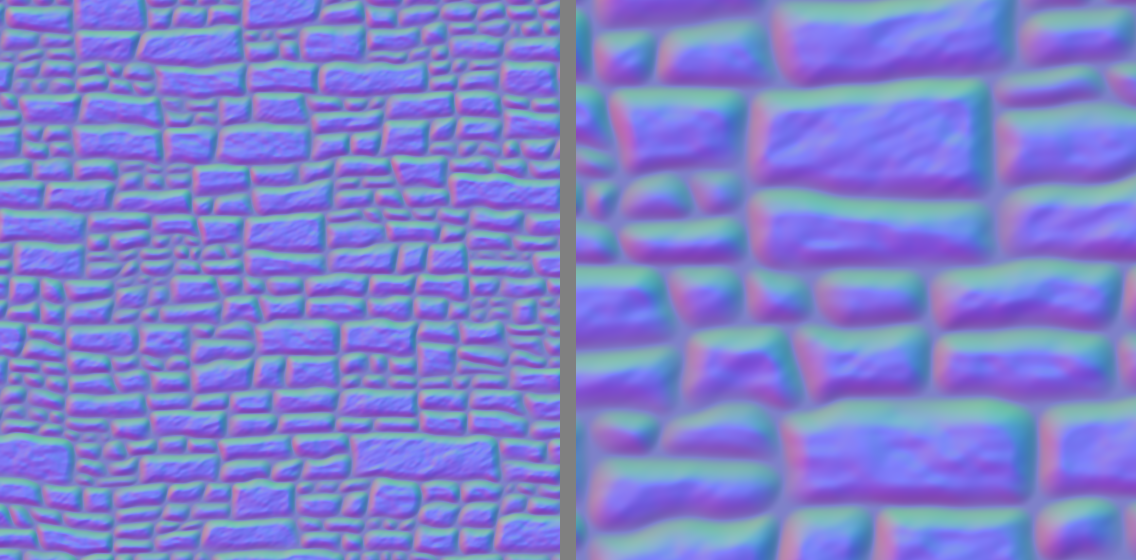
Left: the whole. Right: its middle third, enlarged.
Reproduce this texture map procedurally as a Shadertoy shader.

```glsl
vec3 hash3(vec2 p) {
    vec3 q = fract(vec3(p.xyx) * vec3(0.1031, 0.1030, 0.0973));
    q += dot(q, q.yxz + 33.33);
    return fract((q.xxy + q.yzz) * q.zyx);
}

float noise(vec2 p) {
    vec2 i = floor(p), f = fract(p);
    f = f * f * f * (f * (f * 6.0 - 15.0) + 10.0);
    return mix(mix(hash3(i).x, hash3(i + vec2(1, 0)).x, f.x),
               mix(hash3(i + vec2(0, 1)).x, hash3(i + vec2(1, 1)).x, f.x), f.y) - 0.5;
}

float smoothMin(float a, float b, float k) {
    float h = max(k - abs(a - b), 0.0) / k;
    return min(a, b) - h * h * k * 0.25;
}

// Jittered position of a grid edge
float edge(float i, float row) {
    return i + 0.5 * hash3(vec2(i + 41.0, row + 17.0)).y;
}

// Height of the wall in x, depth of the joint in y
vec2 wall(vec2 uv) {
    // Wavy joints
    vec2 p = uv + 0.022 * vec2(noise(uv * 7.0), noise(uv * 6.0 + 31.0))
                + 0.008 * vec2(noise(uv * 28.0 + 9.0), noise(uv * 28.0 + 57.0));

    // Courses, each divided into long blocks
    vec2 cell = vec2(0.29, 0.098);
    vec2 g = p / cell;
    float row = floor(g.y);
    if (g.y < edge(row, 0.0)) row -= 1.0;
    float shift = 5.0 * hash3(vec2(row + 7.0, 3.0)).x;
    g.x += shift;
    float col = floor(g.x);
    if (g.x < edge(col, row + 5.0)) col -= 1.0;
    vec2 lo = cell * vec2(edge(col, row + 5.0) - shift, edge(row, 0.0));
    vec2 hi = cell * vec2(edge(col + 1.0, row + 5.0) - shift, edge(row + 1.0, 0.0));
    vec2 border = min(p - lo, hi - p);
    float d = smoothMin(border.x, border.y, 0.012);

    // Split blocks into stones with slanted cuts
    vec2 id = vec2(col, row) + 20.0;
    for (int k = 0; k < 6; k++) {
        vec3 r = hash3(id * 3.7 + 11.0);
        vec2 size = hi - lo;
        bool upright = size.x > size.y * (2.1 + 1.7 * r.x);
        if (!upright && size.y < 0.042 + 0.05 * r.x * r.x) break;
        vec2 cut = mix(lo, hi, 0.34 + 0.32 * r.y);
        vec2 mid = 0.5 * (lo + hi);
        float s = upright ? p.x - cut.x - 0.4 * (r.z - 0.5) * (p.y - mid.y)
                          : p.y - cut.y - 0.17 * (r.z - 0.5) * (p.x - mid.x);
        d = smoothMin(d, abs(s), 0.012);
        bool above = s > 0.0;
        if (upright) { if (above) lo.x = cut.x; else hi.x = cut.x; }
        else         { if (above) lo.y = cut.y; else hi.y = cut.y; }
        id = id * 1.3 + (above ? vec2(3.1, 7.7) : vec2(9.3, 1.9));
    }
    d = max(d, 0.0);

    // Streaked rock relief, leaning outwards at the top
    vec3 r = hash3(id * 2.3 + 5.0);
    vec2 q = vec2(uv.x, uv.y - (r.x - 0.25) * 0.5 * uv.x);
    float relief = 0.6 * noise(q * vec2(20, 42) + id)
                 + 0.42 * noise(q * vec2(42, 80) + id * 2.0)
                 + 0.16 * noise(q * vec2(95, 140));
    vec2 lean = vec2(6.0 * (r.y - 0.5), 8.0 + 14.0 * r.z);
    relief += dot(lean, p - 0.5 * (lo + hi));
    float profile = smoothstep(0.0, 0.015, d);
    float height = profile * (1.0 + relief) + 0.25 * smoothstep(0.0, 0.04, d);
    return vec2(height, 1.0 - smoothstep(0.0, 0.013, d));
}

void mainImage(out vec4 fragColor, in vec2 fragCoord) {
    vec2 uv = fragCoord / iResolution.y;

    // Soft central differences
    vec2 e = vec2(0.0028, 0.0);
    vec2 right = wall(uv + e.xy), left = wall(uv - e.xy);
    vec2 up = wall(uv + e.yx), down = wall(uv - e.yx);
    vec2 slope = vec2(right.x - left.x, down.x - up.x) / (2.0 * e.x);
    float joint = 0.25 * (right.y + left.y + up.y + down.y);

    // Encode the slope as a normal colour
    slope *= 0.0095;
    vec2 tilt = 0.31 * slope / sqrt(1.0 + dot(slope, slope));
    float blue = 0.99 - 0.75 * length(tilt) - 0.2 * joint;
    fragColor = vec4(vec2(0.495, 0.505) + tilt, blue, 1.0);
}
```
